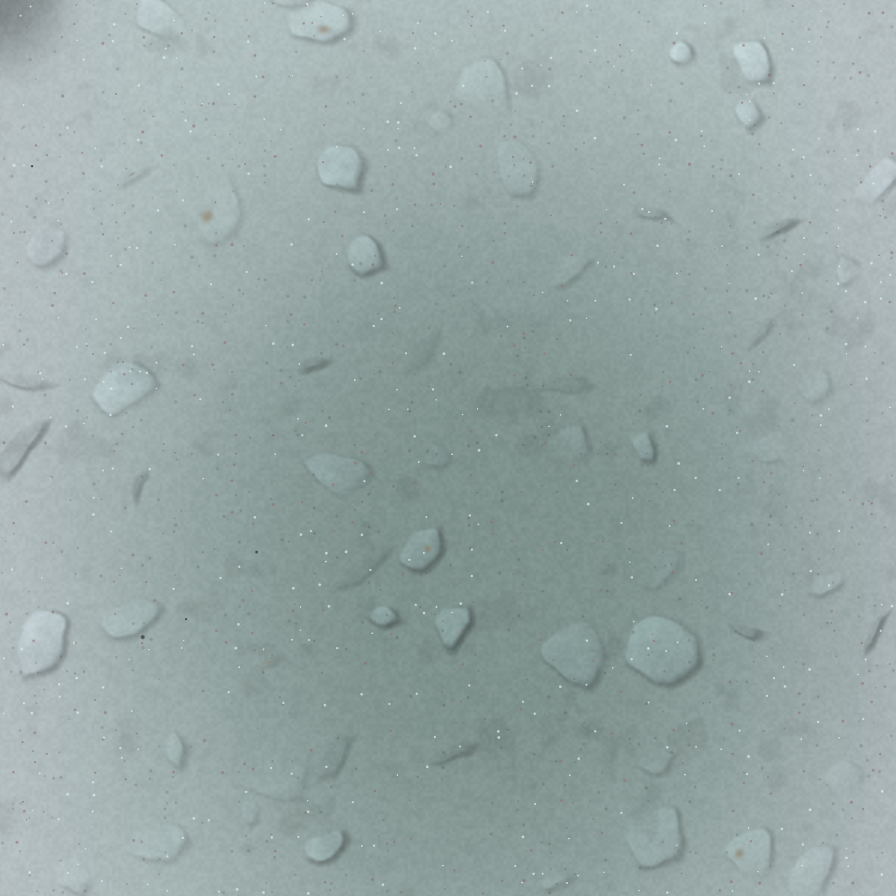
A three.js fragment shader for this texture:

```glsl
varying vec2 vUv;

float hash(vec2 p) {
  vec3 q = fract(p.xyx * vec3(0.1031, 0.1030, 0.0973));
  q += dot(q, q.yzx + 33.33);
  return fract((q.x + q.y) * q.z);
}

vec2 hash2(vec2 p) {
  return vec2(hash(p + 17.3), hash(p + 61.7));
}

float noise(vec2 p) {
  vec2 i = floor(p), f = fract(p);
  f = f * f * (3.0 - 2.0 * f);
  return mix(mix(hash(i), hash(i + vec2(1, 0)), f.x),
             mix(hash(i + vec2(0, 1)), hash(i + vec2(1, 1)), f.x), f.y);
}

float fbm(vec2 p) {
  float sum = 0.0, amp = 0.5;
  for (int i = 0; i < 4; i++) {
    sum += amp * noise(p);
    p = p * 2.03 + 11.7;
    amp *= 0.5;
  }
  return sum;
}

// Rounded irregular polygon, about one unit in radius
float stoneShape(vec2 q, vec2 id) {
  float sum = 0.0;
  q = clamp(q, -6.0, 6.0);
  for (int i = 0; i < 6; i++) {
    float k = float(i);
    float angle = (k + 0.7 * hash(id + k * 3.1)) * 1.0472;
    float reach = mix(0.7, 1.1, hash(id + k * 5.7 + 40.0));
    sum += exp(9.0 * (dot(q, vec2(cos(angle), sin(angle))) - reach));
  }
  return log(sum) / 9.0;
}

// Light, half buried stones with a shaded lower right side
vec3 addStones(vec3 color, vec2 uv) {
  vec2 cell = floor(uv * 9.0);
  vec2 wobble = 0.005 * (vec2(noise(uv * 55.0), noise(uv * 55.0 + 90.0)) - 0.5);
  float mottle = fbm(uv * 60.0) - 0.5;
  for (int y = -1; y <= 1; y++) {
    for (int x = -1; x <= 1; x++) {
      vec2 id = cell + vec2(x, y) + 50.0;
      if (hash(id + 3.0) > 0.78) continue;
      vec2 center = (id - 50.0 + 0.12 + 0.76 * hash2(id)) / 9.0;
      float kind = hash(id + 9.0);
      float sliver = step(0.72, kind);
      float size = mix(0.014, 0.042, pow(hash(id + 21.0), 1.3));
      float aspect = mix(mix(0.55, 0.95, hash(id + 5.0)), 0.3, sliver);
      float turn = 6.2832 * hash(id + 31.0);
      mat2 spin = mat2(cos(turn), -sin(turn), sin(turn), cos(turn));
      vec2 stretch = size * vec2(1.0, aspect);
      vec2 p = uv - center + wobble;
      vec2 q = spin * p / stretch;
      float toCanvas = size * mix(aspect, 1.0, 0.3);
      float d = stoneShape(q, id) * toCanvas;
      float shadowDist = stoneShape(spin * (p - vec2(0.004, -0.003)) / stretch, id) * toCanvas;

      // Sand covers one side and leaves the other bare
      float bare = mix(0.25, 1.0, pow(hash(id + 77.0), 1.6));
      float bury = 6.2832 * hash(id + 55.0);
      float cover = smoothstep(-1.1, 0.5, dot(q, vec2(cos(bury), sin(bury))) + 1.2 * bare - 0.3);
      float show = bare * cover;
      float body = 1.0 - smoothstep(-0.003, 0.002, d);
      float shadow = (1.0 - smoothstep(-0.003, 0.006, shadowDist)) * (1.0 - body);
      float side = dot(p / size, vec2(0.75, -0.66));
      float rim = body * smoothstep(-0.008, 0.0, d) * smoothstep(0.1, 0.8, side);
      float facet = smoothstep(-0.08, 0.08, q.y + 0.5 * q.x - 0.2);

      color *= 1.0 - 0.28 * shadow * show;
      float dim = max(step(0.93, kind), 0.75 * sliver);
      vec3 face = mix(color * 1.06 + vec3(0.0, 0.008, 0.02), color * 0.84, dim);
      face *= 1.02 - 0.06 * side + 0.025 * facet + 0.06 * mottle;
      color = mix(color, face, body * show);
      color *= 1.0 - 0.15 * rim * show;
      float stain = step(0.95, hash(id + 88.0)) * (1.0 - smoothstep(0.0, 0.35, length(q - vec2(0.2, -0.3))));
      color = mix(color, vec3(0.55, 0.47, 0.36), 0.5 * stain * body);
    }
  }
  return color;
}

// Scattered round grains: rarity is the share of cells that hold one
float specks(vec2 uv, float count, float rarity, float radius, float seed) {
  vec2 id = floor(uv * count) + seed;
  vec2 offset = fract(uv * count) - 0.25 - 0.5 * hash2(id);
  float r = radius * count * mix(0.6, 1.2, hash(id + 8.0));
  return step(hash(id), rarity) * (1.0 - smoothstep(0.3 * r, r, length(offset)));
}

void main() {
  // Sand, dim below the middle and pale at the borders
  float away = length((vUv - vec2(0.55, 0.36)) * vec2(1.0, 0.85));
  away += 0.05 * (fbm(vUv * 4.0) - 0.47);
  vec3 color = mix(vec3(0.495, 0.572, 0.555), vec3(0.695, 0.752, 0.752), smoothstep(0.1, 0.64, away));
  color += vec3(0.012, -0.004, 0.006) * smoothstep(0.3, 0.5, abs(vUv.x - 0.5));
  color *= 0.7 + 0.3 * smoothstep(0.0, 0.11, length(vUv - vec2(0.0, 1.0)));

  // Soft dents
  color *= 1.0 + 0.04 * (fbm(vUv * 14.0 + 5.0) - fbm((vUv + vec2(0.006, -0.006)) * 14.0 + 5.0));
  color *= 1.0 - 0.05 * smoothstep(0.6, 0.75, fbm(vUv * 22.0 + 30.0));

  color = addStones(color, vUv);

  // Fine grain and coloured specks
  color += 0.035 * (noise(vUv * 300.0) - 0.5) + 0.02 * (noise(vUv * 130.0 + 70.0) - 0.5);
  color = mix(color, vec3(0.55, 0.42, 0.44), 0.55 * specks(vUv, 90.0, 0.05, 0.0022, 100.0));
  color = mix(color, color * 0.8, 0.6 * specks(vUv, 110.0, 0.06, 0.0024, 300.0));
  color = mix(color, vec3(0.22, 0.23, 0.24), 0.8 * specks(vUv, 40.0, 0.006, 0.003, 500.0));
  color = mix(color, vec3(0.88, 0.94, 0.94), 0.7 * specks(vUv, 100.0, 0.04, 0.002, 700.0));
  gl_FragColor = vec4(color, 1.0);
}
```
